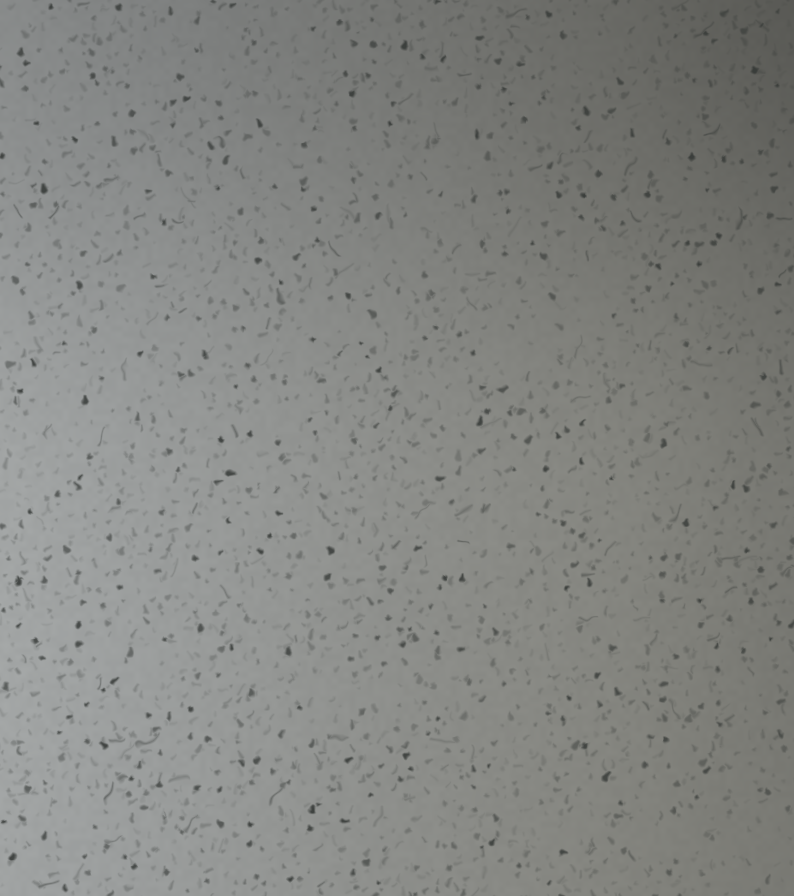
This texture is drawn by a Shadertoy shader. Its source:

```glsl
// Pale grey speckled sheet: soft dark flecks and fine curved slivers under uneven light.

const vec3 COOL_TINT = vec3(0.988, 1.006, 1.004);
const vec3 WARM_TINT = vec3(1.006, 1.008, 0.960);
const vec3 FLECK_TINT = vec3(0.20, 0.215, 0.205);

// Two random values per lattice point, without sine
vec2 hash22(vec2 p) {
    vec3 q = fract(p.xyx * vec3(0.1031, 0.1030, 0.0973));
    q += dot(q, q.yzx + 33.33);
    return fract((q.xx + q.yz) * q.zy);
}

float valueNoise(vec2 p) {
    vec2 cell = floor(p), f = fract(p);
    f = f * f * (3.0 - 2.0 * f);
    float low = mix(hash22(cell).x, hash22(cell + vec2(1, 0)).x, f.x);
    float high = mix(hash22(cell + vec2(0, 1)).x, hash22(cell + vec2(1, 1)).x, f.x);
    return mix(low, high, f.y);
}

// Shifts points by noise so that outlines become irregular
vec2 wobble(vec2 p, float frequency, float amount) {
    vec2 q = p * frequency;
    return p + amount * (vec2(valueNoise(q), valueNoise(q + 57.0)) - 0.5);
}

// Distance to a bent capsule along the y axis that thins toward one end
float bentTaper(vec2 p, float halfLength, float radius, float bend) {
    p.x += bend * p.y * p.y;
    float along = clamp(p.y, -halfLength, halfLength);
    float taper = 1.0 - 0.35 * along / halfLength;
    return length(vec2(p.x, p.y - along)) - radius * taper;
}

// Scattered flecks; lengths are fractions of the canvas height
float flecks(vec2 p, float cells, float share, vec2 lengths, float radius,
             float bend, float softness, float seed) {
    vec2 home = floor(p * cells);
    float cover = 0.0;
    for (int j = -1; j <= 1; j++)
    for (int i = -1; i <= 1; i++) {
        vec2 id = home + vec2(i, j);
        vec2 place = hash22(id + seed);
        vec2 form = hash22(id + seed + 71.0);
        vec2 look = hash22(id + seed + 143.0);
        vec2 centre = (id + place) / cells;
        float crowding = mix(0.4, 1.6, valueNoise(centre * 14.0 + seed));
        if (look.x > share * crowding) continue;

        // Directions vary widely but lean up and to the right
        float angle = 0.40 + 2.5 * (form.x - 0.5);
        float c = cos(angle), s = sin(angle);
        vec2 q = p - centre;
        q = vec2(c * q.x - s * q.y, s * q.x + c * q.y);

        float halfLength = mix(lengths.x, lengths.y, form.y * form.y);
        float size = radius * mix(0.65, 1.3, look.y);
        float d = bentTaper(q, halfLength, size, bend * (place.x - 0.5));
        float tone = fract(look.y * 7.0 + form.x);
        float strength = mix(0.28, 1.0, tone * tone);
        cover = max(cover, strength * (1.0 - smoothstep(-softness, softness, d)));
    }
    return cover;
}

// Light falls from the left and fades toward the upper right
vec3 sheetColor(vec2 uv) {
    float light = 0.642 - 0.165 * uv.x - 0.108 * smoothstep(0.42, 1.05, uv.y);
    light -= 0.018 * smoothstep(0.75, 1.0, uv.x) * uv.y;
    light += 0.012 * (valueNoise(uv * 4.0) - 0.5);
    return light * mix(COOL_TINT, WARM_TINT, smoothstep(0.05, 0.95, uv.x));
}

void mainImage(out vec4 fragColor, in vec2 fragCoord) {
    vec2 uv = fragCoord / iResolution.xy;
    vec2 p = fragCoord / iResolution.y;
    float softness = max(0.0021, 0.7 / iResolution.y);

    vec3 color = sheetColor(uv);
    color *= 1.0 + 0.030 * (valueNoise(p * 150.0) - 0.5);

    // Faint flecks, dark flecks, then long slivers
    vec2 rough = wobble(p, 210.0, 0.0024);
    vec2 wavy = wobble(p, 110.0, 0.0060);
    float faint = flecks(rough, 70.0, 0.62, vec2(0.0005, 0.0045), 0.0014, 90.0, softness, 11.0);
    float dark = flecks(rough, 48.0, 0.50, vec2(0.0006, 0.0034), 0.0021, 60.0, softness, 37.0);
    float sliver = flecks(wavy, 30.0, 0.22, vec2(0.004, 0.012), 0.0011, 40.0, softness, 59.0);

    float cover = max(0.88 * dark, max(0.36 * faint, 0.55 * sliver));
    color = mix(color, FLECK_TINT, cover);
    fragColor = vec4(color, 1.0);
}
```
